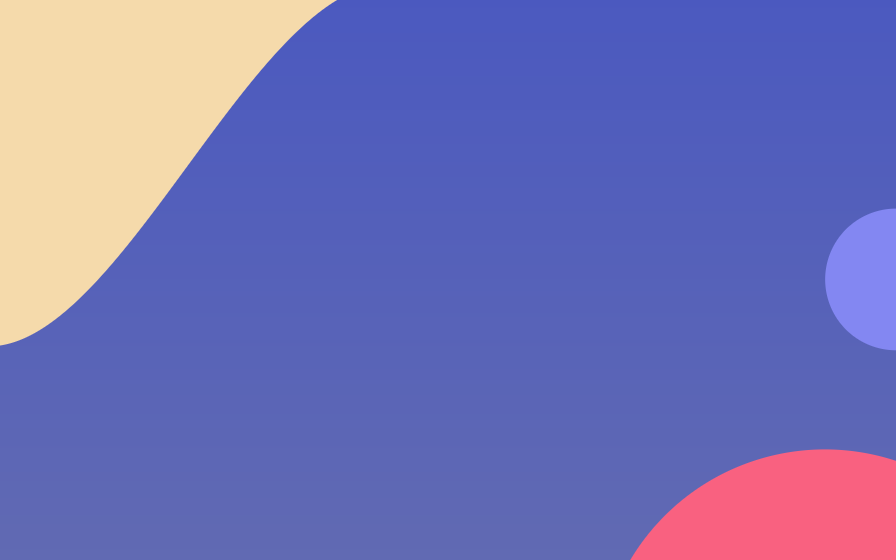
A Shadertoy shader for this background:

```glsl
// Flat abstract background: a cream wave in the upper left corner and two
// discs at the right over a vertical blue gradient. The wave edge is a
// Hermite cubic; the discs are distance functions. Unit: canvas height.

const vec3 SKY_TOP    = vec3(0.295, 0.350, 0.750);
const vec3 SKY_BOTTOM = vec3(0.380, 0.415, 0.700);
const vec3 CREAM      = vec3(0.960, 0.853, 0.670);
const vec3 PINK       = vec3(0.975, 0.382, 0.502);
const vec3 LAVENDER   = vec3(0.514, 0.530, 0.950);

// Discs: centre x, centre y, radius
const vec3 PINK_DISC     = vec3(1.473, -0.207, 0.4045);
const vec3 LAVENDER_DISC = vec3(1.600,  0.501, 0.1265);

// Wave edge: from the left side up to the top side
const float WAVE_WIDTH       = 0.602;
const float WAVE_START       = 0.383;
const float WAVE_END         = 1.0;
const float WAVE_START_SLOPE = 0.15;
const float WAVE_END_SLOPE   = 0.60;

const float DESIGN_ASPECT = 1.6;

// Height of the edge (x) and its slope (y)
vec2 waveEdge(float x) {
    float t = clamp(x / WAVE_WIDTH, 0.0, 1.0);
    float m0 = WAVE_START_SLOPE * WAVE_WIDTH;
    float m1 = WAVE_END_SLOPE * WAVE_WIDTH;
    float rise = WAVE_END - WAVE_START;
    float a = m0 + m1 - 2.0 * rise;
    float b = 3.0 * rise - 2.0 * m0 - m1;
    float height = WAVE_START + t * (m0 + t * (b + t * a));
    float slope = (m0 + t * (2.0 * b + t * 3.0 * a)) / WAVE_WIDTH;
    height += WAVE_END_SLOPE * max(x - WAVE_WIDTH, 0.0);
    return vec2(height, slope);
}

// Approximate signed distance, negative above the edge
float waveDistance(vec2 p) {
    vec2 edge = waveEdge(p.x);
    return (edge.x - p.y) / sqrt(1.0 + edge.y * edge.y);
}

float discDistance(vec2 p, vec3 disc) {
    return length(p - disc.xy) - disc.z;
}

// Antialiased coverage of a shape
float coverage(float dist, float pixel) {
    return clamp(0.5 - dist / pixel, 0.0, 1.0);
}

void mainImage(out vec4 fragColor, in vec2 fragCoord) {
    vec2 uv = fragCoord / iResolution.xy;
    vec2 p = uv * vec2(DESIGN_ASPECT, 1.0);
    float pixel = 1.0 / iResolution.y;

    vec3 color = mix(SKY_BOTTOM, SKY_TOP, uv.y);
    color = mix(color, CREAM, coverage(waveDistance(p), pixel));
    color = mix(color, LAVENDER, coverage(discDistance(p, LAVENDER_DISC), pixel));
    color = mix(color, PINK, coverage(discDistance(p, PINK_DISC), pixel));

    fragColor = vec4(color, 1.0);
}
```
